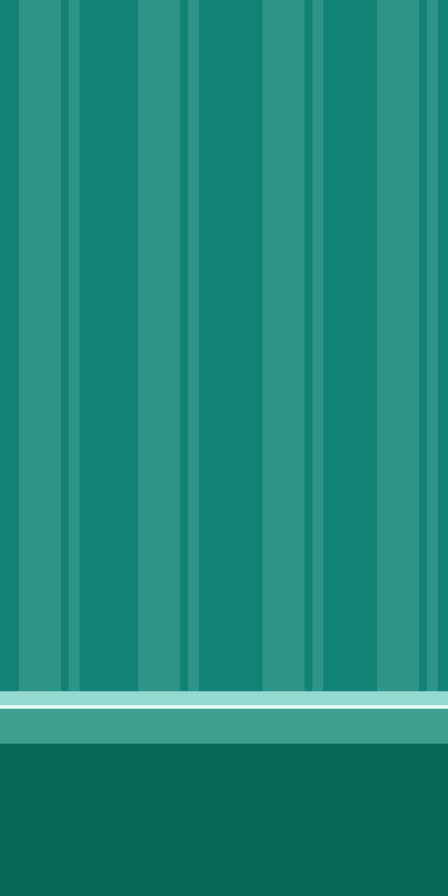
This background is drawn by a WebGL 2 fragment shader. Its source:

```glsl
#version 300 es
precision highp float;
// Teal striped wall above a pale chair rail and a dark plain base.

#define FIRST_STRIPE 0.0417
#define STRIPE_PERIOD 0.2665
#define THIRD_NUDGE 0.0112
#define WIDE_WIDTH 0.0938
#define THIN_OFFSET 0.1115
#define THIN_WIDTH 0.0243
#define RAIL_TOP 0.2285
#define LINE_TOP 0.2129
#define LINE_BOTTOM 0.2090
#define BASE_TOP 0.1700

uniform vec2 u_resolution;
out vec4 fragColor;

const vec3 WALL = vec3(0.07, 0.51, 0.46);
const vec3 STRIPE = vec3(0.18, 0.58, 0.53);
const vec3 LEDGE = vec3(0.58, 0.85, 0.82);
const vec3 HIGHLIGHT = vec3(0.92, 0.99, 0.97);
const vec3 RAIL = vec3(0.25, 0.62, 0.57);
const vec3 BASE = vec3(0.03, 0.40, 0.35);

// Coverage of the region beyond an edge, one pixel soft
float beyond(float edge, float x, float pixel) {
    return clamp((x - edge) / pixel + 0.5, 0.0, 1.0);
}

float band(float start, float width, float x, float pixel) {
    return beyond(start, x, pixel) - beyond(start + width, x, pixel);
}

// Pairs of one wide and one thin stripe, the third pair set slightly right
float stripes(float x, float pixel) {
    float cover = 0.0;
    for (int i = 0; i < 4; i++) {
        float start = FIRST_STRIPE + STRIPE_PERIOD * float(i);
        start += i == 2 ? THIRD_NUDGE : 0.0;
        cover += band(start, WIDE_WIDTH, x, pixel);
        cover += band(start + THIN_OFFSET, THIN_WIDTH, x, pixel);
    }
    return cover;
}

void main() {
    vec2 uv = gl_FragCoord.xy / u_resolution;
    vec2 pixel = 1.0 / u_resolution;

    // Stack the horizontal layers from the floor upward
    vec3 wall = mix(WALL, STRIPE, stripes(uv.x, pixel.x));
    vec3 color = mix(BASE, RAIL, beyond(BASE_TOP, uv.y, pixel.y));
    color = mix(color, HIGHLIGHT, beyond(LINE_BOTTOM, uv.y, pixel.y));
    color = mix(color, LEDGE, beyond(LINE_TOP, uv.y, pixel.y));
    color = mix(color, wall, beyond(RAIL_TOP, uv.y, pixel.y));

    fragColor = vec4(color, 1.0);
}
```
